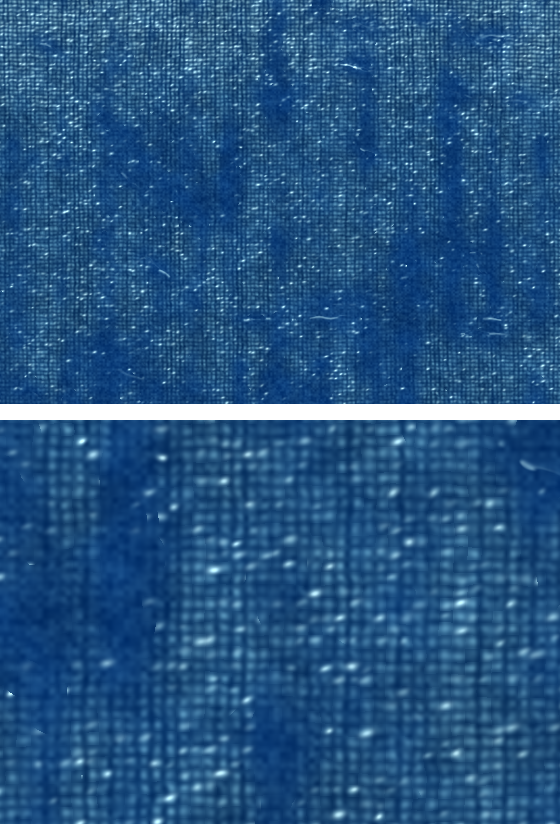
Top, the full canvas; bottom, a detail of the centre.
This texture is drawn by a Shadertoy shader. Its source:

```glsl
// Worn blue woven plastic sheet: a fine grid of threads shows through a smooth
// blue coat in upright bands. Random glints sit on the threads, denser near the
// top, and looped random scuffs add smooth patches with pale broken scratches.

#define COLUMNS 92.0
#define ROWS 98.0
#define BAND_PITCH 0.108
#define GLINT_DENSITY 0.19
#define GLINT_GAIN 0.86
#define GRAIN 0.085
#define SCUFFS 22
#define COAT vec3(0.035, 0.225, 0.460)
#define GAP vec3(0.045, 0.215, 0.395)
#define THREAD vec3(0.225, 0.430, 0.585)
#define SHEEN vec3(0.400, 0.590, 0.690)
#define GLINT vec3(0.700, 0.900, 0.970)

float hash(vec2 p) {
    return fract(sin(dot(p, vec2(127.1, 311.7))) * 43758.5453);
}

float noise(vec2 p) {
    vec2 i = floor(p), f = fract(p);
    f = f * f * (3.0 - 2.0 * f);
    return mix(mix(hash(i), hash(i + vec2(1, 0)), f.x),
               mix(hash(i + vec2(0, 1)), hash(i + vec2(1, 1)), f.x), f.y);
}

float fbm(vec2 p) {
    float sum = 0.0, gain = 0.5;
    for (int i = 0; i < 4; i++) {
        sum += gain * noise(p);
        p = p * 2.03 + 17.3;
        gain *= 0.5;
    }
    return sum / 0.9375;
}

// How much of the weave shows through the coat, 0 to 1
float weaveExposure(vec2 p, float aspect) {
    float wobble = 0.02 * noise(p * vec2(3.0, 2.0));
    float bands = 0.5 + 0.5 * cos(6.2832 * (p.x + wobble) / BAND_PITCH);
    float streaks = noise(p * vec2(32.0, 3.0));
    float blotches = fbm(p * vec2(9.0, 8.0) + 4.0);
    float sides = smoothstep(0.25, 0.5, abs(p.x / aspect - 0.5));
    float top = smoothstep(0.55, 1.0, p.y);
    float e = 0.24 * bands + 0.32 * streaks + 1.1 * blotches;
    return smoothstep(0.50, 1.15, e + 0.25 * sides + 0.25 * top);
}

// Small bright, slightly tilted dashes scattered over the thread crossings
float glints(vec2 g, float density) {
    float light = 0.0;
    for (int y = -1; y <= 1; y++)
    for (int x = -1; x <= 1; x++) {
        vec2 id = floor(g) + vec2(x, y);
        float run = noise(id * vec2(0.16, 0.75) + 31.0);
        float on = step(hash(id + 5.0), density * (0.2 + 1.6 * run));
        vec2 jitter = 0.4 * (vec2(hash(id + 11.0), hash(id + 23.0)) - 0.5);
        vec2 d = g - id - 0.5 - jitter;
        d.y -= 0.25 * d.x;
        float size = hash(id + 37.0);
        d /= vec2(0.30 + 0.22 * size, 0.24 + 0.08 * size);
        float power = 0.25 + 1.0 * pow(hash(id + 41.0), 2.5);
        light += on * power * exp(-dot(d, d));
    }
    return light;
}

// x: smooth coat around the scuffs, y: pale scratch light
vec2 scuffs(vec2 p, float aspect) {
    vec2 result = vec2(0.0);
    for (int i = 0; i < SCUFFS; i++) {
        float k = float(i) + 1.0;
        vec2 center = vec2(hash(vec2(k, 1.0)) * aspect, hash(vec2(k, 2.0)));
        float angle = mix(-0.75, 0.2, hash(vec2(k, 3.0)));
        float c = cos(angle), s = sin(angle);
        vec2 d = mat2(c, -s, s, c) * (p - center);
        d.y += 0.010 * (noise(d * 35.0 + k * 7.0) - 0.5);
        float len = mix(0.012, 0.06, hash(vec2(k, 4.0)));
        vec2 e = d / vec2(len + 0.025, 0.018 + 0.35 * len);
        result.x = max(result.x, exp(-dot(e, e)));
        float off = length(vec2(max(abs(d.x) - len, 0.0), d.y));
        float broken = smoothstep(0.35, 0.75, noise(d * vec2(70.0, 160.0) + k));
        float power = 0.25 + 0.7 * pow(hash(vec2(k, 5.0)), 2.0);
        result.y += power * broken * exp(-pow(off / 0.0032, 2.0));
    }
    return result;
}

void mainImage(out vec4 fragColor, in vec2 fragCoord) {
    vec2 p = fragCoord / iResolution.y;
    float aspect = iResolution.x / iResolution.y;
    vec2 bend = vec2(noise(p * 5.0), noise(p * 5.0 + 9.0)) - 0.5;
    vec2 fray = vec2(noise(p * 70.0), noise(p * 70.0 + 5.0)) - 0.5;
    vec2 g = (p + 0.006 * bend + 0.003 * fray) * vec2(COLUMNS, ROWS);

    vec2 scuff = scuffs(p, aspect);
    float exposure = weaveExposure(p, aspect) * (1.0 - 0.85 * scuff.x);
    float top = smoothstep(0.62, 1.02, p.y + 0.16 * (fbm(p * 6.0) - 0.5));

    // Rounded thread crossings with dark grooves between columns
    vec2 wave = 0.5 - 0.5 * cos(6.2832 * g);
    float groove = mix(0.35, 1.0, hash(vec2(floor(g.x + 0.5), 3.0)));
    float relief = mix(1.0, wave.x, groove) * mix(0.40, 1.0, wave.y);
    relief *= 0.65 + 0.9 * hash(floor(g) + 61.0);
    vec3 weave = mix(GAP, mix(THREAD, SHEEN, 0.6 * top), relief);

    // Coat, weave, glints and scratches
    vec3 color = mix(COAT, weave, 0.10 + 0.90 * exposure);
    float density = GLINT_DENSITY * (0.22 + 1.1 * exposure) * (1.0 + 1.8 * top);
    float light = GLINT_GAIN * glints(g, density) + 0.65 * scuff.y;
    color = mix(color, GLINT, clamp(light, 0.0, 1.0));
    color += 0.18 * max(light - 0.55, 0.0);

    // Soft mottling and fine grain
    color *= 0.88 + 0.24 * fbm(p * 20.0);
    float grain = noise(p * 210.0) + 0.6 * noise(p * vec2(90.0, 130.0)) - 0.8;
    color += GRAIN * grain * vec3(0.8, 1.0, 0.9);
    fragColor = vec4(clamp(color, 0.0, 1.0), 1.0);
}
```
